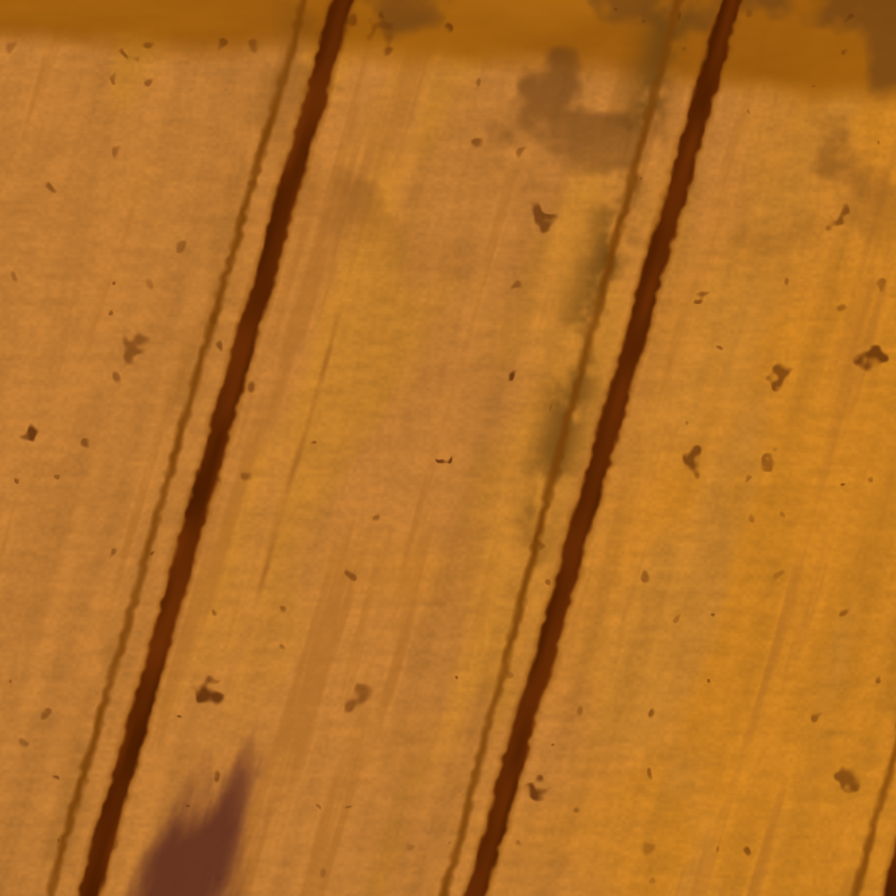
Give the GLSL for this texture, as a Shadertoy shader.

```glsl
// Worn amber wooden planks with slanted dark grooves, thin side lines, specks and stains

float hash(vec2 p) {
    return fract(sin(dot(p, vec2(127.1, 311.7))) * 43758.5453);
}

float noise(vec2 p) {
    vec2 i = floor(p), f = fract(p);
    f = f * f * (3.0 - 2.0 * f);
    return mix(mix(hash(i), hash(i + vec2(1, 0)), f.x),
               mix(hash(i + vec2(0, 1)), hash(i + vec2(1, 1)), f.x), f.y);
}

float fbm(vec2 p) {
    float sum = 0.0, amp = 0.5;
    for (int i = 0; i < 4; i++) {
        sum += amp * noise(p);
        p = p * 2.03 + 17.3;
        amp *= 0.5;
    }
    return sum / 0.9375;
}

// Soft-edged line mask from a signed offset to its centre
float line(float offset, float halfWidth, float soft) {
    return 1.0 - smoothstep(halfWidth - soft, halfWidth + soft, abs(offset));
}

// Small irregular dark dots, at most one per grid cell
float specks(vec2 uv, float cells, float density) {
    vec2 p = uv * cells + 0.25 * (vec2(noise(uv * 90.0), noise(uv * 90.0 + 40.0)) - 0.5);
    vec2 id = floor(p);
    vec2 centre = 0.3 + 0.4 * vec2(hash(id + 3.1), hash(id + 8.7));
    float radius = mix(0.06, 0.17, hash(id + 5.3));
    float dot1 = 1.0 - smoothstep(radius * 0.4, radius * 1.3, length(fract(p) - centre));
    return dot1 * step(1.0 - density, hash(id)) * (0.4 + 0.6 * hash(id + 2.9));
}

void mainImage(out vec4 fragColor, in vec2 fragCoord) {
    vec2 uv = fragCoord / iResolution.xy;
    float across = uv.x - 0.285 * uv.y;
    vec2 grain = vec2(across, uv.y);

    // Plank wood: pale on the left, more orange to the lower right
    float cloud = fbm(uv * 5.0);
    float warmth = smoothstep(0.35, 0.8, across + 0.5 * (cloud - 0.5));
    vec3 col = mix(vec3(0.75, 0.48, 0.20), vec3(0.79, 0.50, 0.13), warmth);
    col = mix(col, vec3(0.77, 0.50, 0.17), smoothstep(0.5, 0.7, fbm(grain * vec2(9, 3))));

    // Long grain, short cross fibres and fine grit
    float streak = fbm(grain * vec2(38, 3) + 4.0);
    col *= 1.0 + 0.20 * (streak - 0.5);
    col *= 1.0 + 0.12 * (fbm(uv * vec2(35, 110)) - 0.5);
    col *= 1.0 + 0.06 * (noise(uv * 230.0) - 0.5);
    col = mix(col, vec3(0.62, 0.38, 0.13), 0.5 * smoothstep(0.57, 0.8, streak));

    // Amber varnish band along the top
    float bandEdge = 0.965 - 0.07 * uv.x + 0.035 * (fbm(uv * vec2(9, 14)) - 0.5);
    float band = smoothstep(-0.022, 0.022, uv.y - bandEdge);
    vec3 amber = mix(vec3(0.69, 0.41, 0.06), vec3(0.55, 0.31, 0.03), fbm(uv * vec2(6, 20) + 9.0));
    col = mix(col, amber, 0.9 * band);

    // Grey-brown grime gathering below the band and to the right
    float grimeZone = smoothstep(0.65, 0.92, uv.y) * smoothstep(0.25, 0.45, uv.x);
    float grime = smoothstep(0.50, 0.72, fbm(uv * 13.0 + 2.0));
    col = mix(col, vec3(0.42, 0.25, 0.09), 0.65 * grime * grimeZone);

    // Faint broken scratch along the middle plank
    float scratch = line(across - 0.19 - 0.008 * noise(uv * 9.0), 0.003, 0.004);
    scratch *= smoothstep(0.25, 0.4, uv.y) * (1.0 - smoothstep(0.55, 0.7, uv.y));
    col = mix(col, vec3(0.48, 0.27, 0.08), 0.7 * scratch * noise(uv * 25.0 + 6.0));

    // Scattered specks, few large and many small
    vec3 speckColor = vec3(0.36, 0.17, 0.03);
    col = mix(col, speckColor, 0.85 * specks(uv, 11.0, 0.16));
    col = mix(col, speckColor, 0.55 * specks(uv + 0.37, 27.0, 0.13));

    // Grooves: wide dark cut, soft shadow and a thin companion line on its left
    for (int k = 0; k < 3; k++) {
        float n = float(k);
        float centre = 0.098 + 0.433 * n + 0.016 * n * (n - 1.0);
        float offset = across - centre;
        float rough = 0.004 * (noise(uv * 110.0 + n) - 0.5) + 0.003 * (noise(uv * 25.0) - 0.5);
        float gap = 0.043 + (n == 1.0 ? 0.022 * uv.y - 0.007 : 0.0);

        // Dirt between the pair, heaviest beside the middle groove
        float dirt = exp(-pow((offset + gap + 0.005) / 0.026, 2.0));
        dirt *= smoothstep(0.38, 0.68, fbm(uv * vec2(24, 18) + n));
        dirt *= n == 1.0 ? smoothstep(0.1, 0.55, uv.y) : 0.25;
        col = mix(col, vec3(0.40, 0.25, 0.07), 0.75 * dirt);

        float thin = line(offset + gap + rough, 0.0045, 0.004);
        col = mix(col, vec3(0.47, 0.25, 0.03), thin * (0.6 + 0.35 * noise(uv * 20.0 + n)));

        col = mix(col, vec3(0.53, 0.29, 0.05), 0.6 * line(offset + rough, 0.015, 0.005));
        float cut = line(offset + rough, 0.0115, 0.003);
        vec3 cutColor = mix(vec3(0.29, 0.11, 0.0), vec3(0.42, 0.18, 0.02), noise(grain * vec2(90, 18)));
        col = mix(col, cutColor, cut);
    }

    // Purple-brown stain rising from the lower edge
    vec2 s = vec2(across - 0.205, uv.y - 0.02);
    float stain = length(s / vec2(0.062, 0.14)) + 0.9 * (fbm(grain * vec2(30, 9)) - 0.5);
    col = mix(col, vec3(0.37, 0.18, 0.12), 0.9 * (1.0 - smoothstep(0.45, 1.15, stain)));

    fragColor = vec4(clamp(col, 0.0, 1.0), 1.0);
}
```
